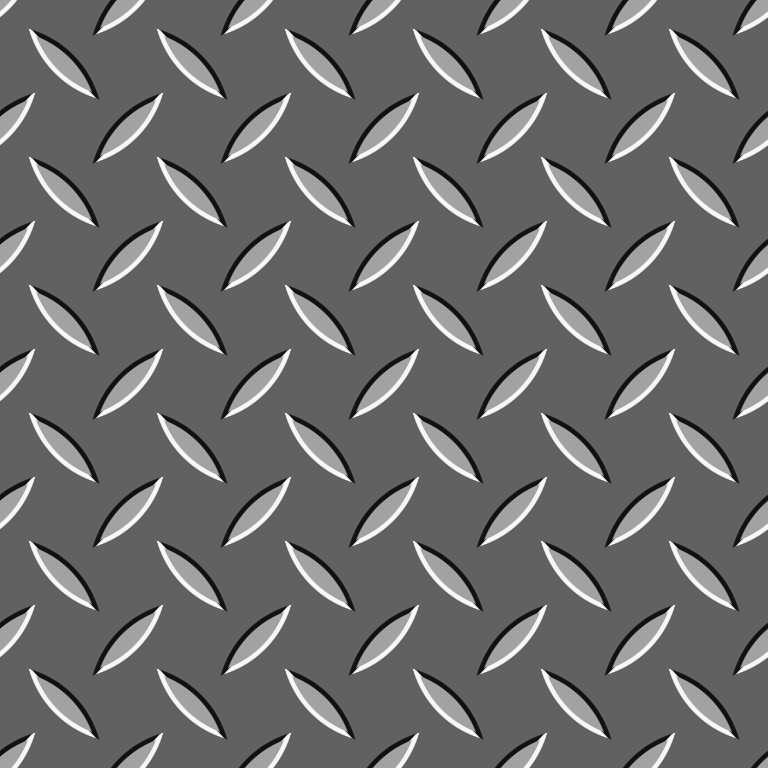
A Shadertoy shader for this texture:

```glsl
const float REPEATS = 6.0;          // cells across and down
const float HALF_LENGTH = 0.388;    // lug size, in cells
const float HALF_WIDTH = 0.101;
const float RIM_WIDTH = 0.036;      // bevel around the flat top
const float RIM_TILT = 0.03;        // slant of the line between shade and light
const float SOFTNESS = 0.011;       // least edge blur, in cells
const vec3 PLATE = vec3(0.38);
const vec3 LUG_TOP = vec3(0.635);
const vec3 RIM_SHADE = vec3(0.065);
const vec3 RIM_LIGHT = vec3(0.97);

// Signed distance to a pointed lens lying along the x axis
float lensDistance(vec2 p) {
    float radius = (HALF_LENGTH * HALF_LENGTH + HALF_WIDTH * HALF_WIDTH) / (2.0 * HALF_WIDTH);
    return length(vec2(p.x, abs(p.y) + radius - HALF_WIDTH)) - radius;
}

float coverage(float dist, float blur) {
    return 1.0 - smoothstep(-0.5 * blur, 0.5 * blur, dist);
}

// Lug running from upper left to lower right, shaded above and lit below
vec3 drawLug(vec3 color, vec2 p, float blur) {
    vec2 lug = vec2(p.x - p.y, p.x + p.y) * inversesqrt(2.0);
    float dist = lensDistance(lug);
    float lit = coverage(lug.y + RIM_TILT * lug.x, blur);
    vec3 rim = mix(RIM_SHADE, RIM_LIGHT, lit);
    vec3 surface = mix(rim, LUG_TOP, coverage(dist + RIM_WIDTH, blur));
    return mix(color, surface, coverage(dist, blur));
}

void mainImage(out vec4 fragColor, in vec2 fragCoord) {
    vec2 grid = fragCoord / iResolution.xy * REPEATS;
    float pixel = REPEATS / min(iResolution.x, iResolution.y);
    float blur = max(1.4 * pixel, SOFTNESS);

    // One lug at each cell center, a mirrored one at each cell corner
    vec2 fromCenter = fract(grid) - 0.5;
    vec2 fromCorner = fract(grid + 0.5) - 0.5;
    vec3 color = drawLug(PLATE, fromCenter, blur);
    color = drawLug(color, fromCorner * vec2(-1.0, 1.0), blur);

    fragColor = vec4(color, 1.0);
}
```
